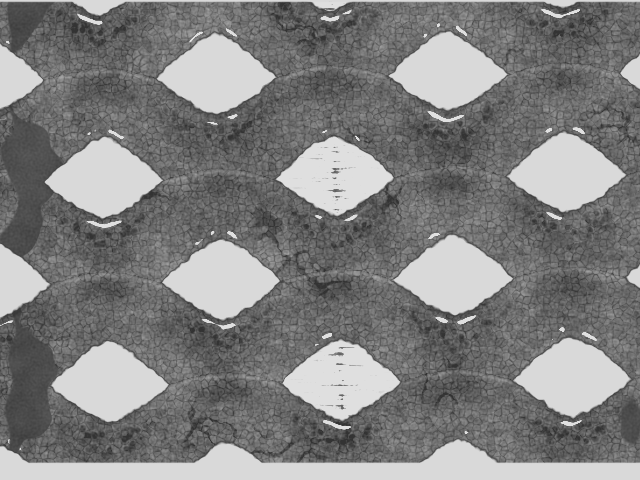
This pattern is drawn by a WebGL 1 fragment shader. Its source:

```glsl
precision highp float;
// Grey expanded mesh: staggered rows of lens-shaped openings between wavy strands.
// Each strand hangs from a wave running along the row; its depth below that wave
// places lips, pits and smudges over a cellular skin, with a worn left border.

uniform vec2 u_resolution;

vec2 hash2(vec2 p) {
  p = vec2(dot(p, vec2(127.1, 311.7)), dot(p, vec2(269.5, 183.3)));
  return fract(sin(p) * 43758.5);
}

// Gradient noise, roughly -0.7 to 0.7
float noise(vec2 p) {
  vec2 i = floor(p), f = fract(p);
  vec2 u = f * f * (3.0 - 2.0 * f);
  float a = dot(hash2(i) * 2.0 - 1.0, f);
  float b = dot(hash2(i + vec2(1, 0)) * 2.0 - 1.0, f - vec2(1, 0));
  float c = dot(hash2(i + vec2(0, 1)) * 2.0 - 1.0, f - vec2(0, 1));
  float d = dot(hash2(i + 1.0) * 2.0 - 1.0, f - 1.0);
  return mix(mix(a, b, u.x), mix(c, d, u.x), u.y);
}

// Nearest distance, gap to the second nearest, random value of the cell
vec3 cells(vec2 p) {
  vec2 i = floor(p), f = fract(p);
  float near = 8.0, second = 8.0, id = 0.0;
  for (int y = -1; y <= 1; y++)
    for (int x = -1; x <= 1; x++) {
      vec2 g = vec2(float(x), float(y));
      vec2 h = hash2(i + g);
      float d = length(g + 0.1 + 0.8 * h - f);
      if (d < near) { second = near; near = d; id = fract(h.x * 7.0 + h.y * 5.0); }
      else second = min(second, d);
    }
  return vec3(near, second - near, id);
}

float bump(float x, float center, float width) {
  float d = (x - center) / width;
  return exp(-d * d);
}

void main() {
  vec2 p = gl_FragCoord.xy / u_resolution.y;
  float px = 1.0 / u_resolution.y;

  // Slightly skewed lattice centred on one opening
  vec2 d = p - vec2(0.698, 0.628);
  vec2 q = vec2(d.x + 0.029 * d.y, d.y - 0.012 * d.x);
  vec2 period = vec2(0.4826, 0.2125);

  float broad = noise(p * 8.0), medium = noise(p * 27.0), small = noise(p * 75.0);
  float grain = noise(p * 190.0 + 7.0);
  vec3 skin = cells(p * 68.0 + 0.5 * vec2(medium, noise(p * 30.0 + 40.0)));
  float rough = 0.006 * noise(p * 16.0) + 0.005 * noise(p * 50.0) + 0.004 * (skin.x - 0.4);

  // Rows of openings and the strands hung below them
  float hole = 1.0, depth = 1.0, across = 0.0, flecks = 0.0, charge = 0.0, chargeX = 0.0;
  float firstRow = floor(q.y / period.y);
  for (int i = 0; i < 3; i++) {
    float row = firstRow + float(i);
    float odd = mod(row, 2.0);
    float column = q.x / period.x - 0.5 * odd;
    float index = floor(column + 0.5);
    vec2 l = vec2((column - index) * period.x, q.y - row * period.y);
    float t = abs(l.x) / 0.124;
    float arch = 1.0 - pow(t, 1.4);
    float rim = l.y - 0.09 * arch;
    float opening = 0.75 * max(rim, -0.075 * arch - l.y);
    if (opening < hole) {
      hole = opening;
      charge = (1.0 - odd) * (1.0 - step(0.5, abs(index)));
      chargeX = l.x;
    }
    float wave = t < 1.0 ? -0.075 * arch : 0.024 * sin((t - 1.0) * 1.66);
    float below = wave - l.y + rough * 0.6;
    if (below > 0.0 && below < depth) { depth = below; across = t; }
    flecks += bump(rim + rough, 0.018, 0.006) * smoothstep(0.05, 0.15, t)
      * (1.0 - smoothstep(0.35, 0.55, t));
  }
  hole += rough;
  float under = 1.0 - smoothstep(0.3, 1.3, across);
  float between = smoothstep(1.2, 1.9, across);

  // Cellular skin with broad tonal drift
  float seam = 1.0 - smoothstep(0.02, 0.3, skin.y);
  float tone = 0.465 + 0.1 * broad + 0.09 * medium + 0.08 * small + 0.15 * grain;
  tone += 0.08 * (skin.z - 0.5) - 0.11 * seam * (0.75 + medium);

  // Pits under openings, smudges beneath crests, faint ridge between strands
  float pits = bump(depth, 0.05, 0.03) * (0.25 + 0.75 * under);
  tone -= pits * (0.05 + 0.2 * step(0.45, skin.z) * (1.0 - smoothstep(0.25, 0.6, skin.x)));
  tone -= 0.1 * between * bump(depth, 0.034, 0.026) * (1.0 + broad);
  tone -= 0.05 * under * bump(depth, 0.1, 0.03);
  float ridge = smoothstep(0.95, 1.05, across);
  tone += ridge * (0.07 * bump(depth, 0.007, 0.004) - 0.09 * bump(depth, 0.0, 0.002));

  // Wandering cracks in scattered patches
  float crack = 1.0 - smoothstep(0.015, 0.05, abs(noise(p * 17.0 + 0.2 * small + 31.0)));
  tone -= 0.15 * crack * smoothstep(0.12, 0.3, noise(p * 6.0 + 12.0));

  // Smooth dark wear along the left border and at lower right
  float border = 0.07 + 0.055 * cos(q.y * 14.784) + 0.05 * noise(p * 13.0) + 0.02 * medium;
  float worn = smoothstep(-0.003, 0.003, border - p.x);
  worn *= smoothstep(-0.004, 0.004, p.x - 0.022 - 0.06 * noise(p * 11.0 + 5.0));
  worn = max(worn, smoothstep(0.4, 0.6, bump(p.x, 1.315, 0.026) * bump(p.y, 0.123, 0.06) + 0.3 * medium));
  tone = mix(tone, 0.3 + 0.06 * broad + 0.05 * medium + 0.06 * grain, worn);

  // Dark lip, then broken bright gaps around the openings
  tone -= 0.08 * under * (1.0 - smoothstep(0.008, 0.018, depth));
  flecks *= smoothstep(0.0, 0.15, noise(p * 42.0 + 9.0));
  float crescent = bump(depth, 0.019, 0.006) * (1.0 - smoothstep(0.25, 0.5, across));
  flecks += crescent * smoothstep(-0.15, 0.1, noise(p * vec2(24.0, 50.0) + 3.0));
  tone = mix(clamp(tone, 0.2, 0.66), 0.88, smoothstep(0.5, 0.7, flecks) * (1.0 - worn));

  // Openings with a thin outline; the middle column has horizontal streaks
  tone = mix(tone, 0.24, 0.7 * bump(hole, 0.0015, 0.0018));
  float streak = noise(vec2(p.x * 22.0, p.y * 190.0)) + 0.35 * grain;
  streak = smoothstep(0.2, 0.42, streak + 0.18 * bump(chargeX, 0.0, 0.009) - 0.06);
  streak *= exp(-abs(chargeX) / 0.035);
  float open = mix(0.85, 0.875 - 0.5 * streak, charge);
  tone = mix(open, tone, smoothstep(-px, px, hole));

  // Plain strips at the bottom and top
  float inside = smoothstep(-px, px, p.y - 0.036) * smoothstep(-px, px, 0.996 - p.y);
  gl_FragColor = vec4(vec3(mix(0.85, tone, inside)), 1.0);
}
```
